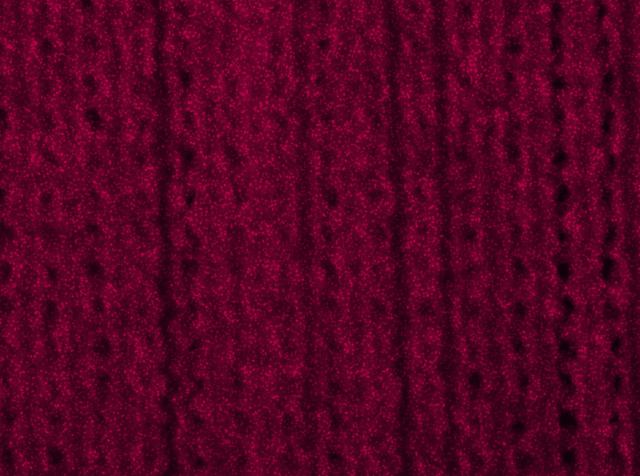
A Shadertoy shader for this texture:

```glsl
// Plush ribbed knit in deep crimson: about 14 leaning columns of 12.7 stitches,
// ragged dark holes joined by zigzag valleys, with soft shaded ribs between.
// Layered value noise roughens the pile; cellular dots make its bright fibre tips.

float hash(vec2 p) {
    vec3 q = fract(p.xyx * vec3(0.1031, 0.1030, 0.0973));
    q += dot(q, q.yzx + 33.33);
    return fract((q.x + q.y) * q.z);
}

float valueNoise(vec2 p) {
    vec2 i = floor(p), f = fract(p);
    f = f * f * (3.0 - 2.0 * f);
    return mix(mix(hash(i), hash(i + vec2(1, 0)), f.x),
               mix(hash(i + vec2(0, 1)), hash(i + vec2(1, 1)), f.x), f.y);
}

float layeredNoise(vec2 p) {
    float sum = 0.0, gain = 0.5;
    for (int i = 0; i < 4; i++) {
        sum += gain * valueNoise(p);
        p = mat2(1.6, 1.2, -1.2, 1.6) * p + 17.3;
        gain *= 0.55;
    }
    return sum;
}

// Soft dots of random brightness, one per cell
float fibreTips(vec2 p) {
    vec2 cell = floor(p);
    float sum = 0.0;
    for (int y = -1; y <= 1; y++)
    for (int x = -1; x <= 1; x++) {
        vec2 id = cell + vec2(x, y);
        vec2 d = id + vec2(hash(id + 11.7), hash(id + 47.1)) - p;
        float glow = hash(id + 83.9);
        sum += glow * glow * exp(-6.0 * dot(d, d));
    }
    return sum;
}

// Uneven wear, column by column
const float ribDepth[14] = float[14](0.25, 0.25, 0.25, 0.55, 0.15, 0.08, 0.38,
                                     0.18, 0.52, 0.48, 0.33, 0.28, 0.22, 0.45);
const float holeDepth[15] = float[15](0.6, 0.5, 0.62, 0.4, 0.68, 0.42, 0.35, 0.58,
                                      0.38, 0.42, 0.58, 0.68, 0.95, 0.85, 0.4);

void mainImage(out vec4 fragColor, in vec2 fragCoord) {
    vec2 uv = fragCoord / iResolution.xy;
    vec2 p = fragCoord / iResolution.x;

    // Stitch coordinates: columns lean slightly, rows count down from the top
    vec2 s = vec2((uv.x + 0.022 * (uv.y - 0.5)) * 13.71 - 0.04,
                  (1.0 - uv.y) * 12.67 - 0.22);
    vec2 warp = vec2(layeredNoise(p * 42.0), layeredNoise(p * 42.0 + 61.0)) - 0.5;
    vec2 w = s + warp * vec2(0.32, 0.5);

    // Shaded valley between neighbouring columns
    int rib = clamp(int(floor(w.x)), 0, 13);
    float ribDist = (fract(w.x) - 0.5) / 0.2;
    float ribShade = ribDepth[rib] * exp(-ribDist * ribDist);

    // Zigzag seam along each column
    float column = floor(w.x + 0.5);
    float depth = holeDepth[clamp(int(column), 0, 14)];
    float across = w.x - column;
    float seamDist = across - 0.09 * sin(6.2832 * w.y + 0.8);
    float seam = 0.45 * depth * exp(-pow(seamDist / 0.12, 2.0));

    // Holes vary in size, place and depth from stitch to stitch
    float row = floor(w.y + 0.5);
    vec2 id = vec2(column, row) + 5.0;
    vec2 h = vec2(across, w.y - row);
    h += 0.16 * (vec2(hash(id + 3.1), hash(id + 29.6)) - 0.5);
    h.x += 0.25 * h.y;
    h /= vec2(0.15, 0.24) * mix(0.7, 1.15, hash(id + 71.2));
    float hole = depth * mix(0.45, 1.1, hash(id + 19.4)) * exp(-dot(h, h));

    // Raised loops beside the seam, pulsing once per stitch
    float loops = exp(-pow((abs(seamDist) - 0.27) / 0.11, 2.0))
                * (0.12 + 0.08 * cos(6.2832 * w.y));

    // Pile brightness: relief, mottling, slow fading, then fibre grain
    float pile = 0.425 * (1.0 + loops) * (1.0 - ribShade)
               * (1.0 - min(seam, 0.8)) * (1.0 - min(hole, 0.85));
    pile *= 0.62 + 0.76 * layeredNoise(p * 55.0 + 9.0);
    pile *= 0.86 + 0.16 * uv.y + 0.14 * (valueNoise(p * 5.0) - 0.5);
    pile *= 0.84 + 0.95 * fibreTips(p * 235.0);
    pile = clamp(pile, 0.07, 0.68);

    fragColor = vec4(mix(vec3(0.0, 0.0, 0.018), vec3(1.0, 0.02, 0.39), pile), 1.0);
}
```
